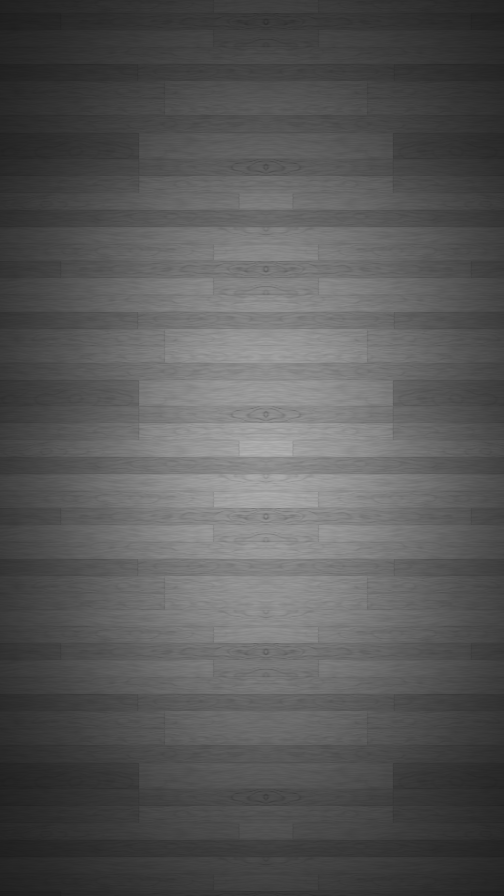
This texture is drawn by a Shadertoy shader. Its source:

```glsl
float hash(vec2 p) {
    return fract(sin(dot(p, vec2(127.1, 311.7))) * 43758.5);
}

// Distance to the nearest scattered cell point
float cellular(vec2 p) {
    vec2 cell = floor(p), local = fract(p);
    float nearest = 2.0;
    for (int j = -1; j <= 1; j++)
        for (int i = -1; i <= 1; i++) {
            vec2 o = vec2(i, j), id = cell + o;
            vec2 point = o + vec2(hash(id), hash(id + 37.0));
            nearest = min(nearest, length(point - local));
        }
    return nearest;
}

// Per row: half width of the middle plank, its tone, tone of the outer planks
const vec3 planks[14] = vec3[14](
    vec3(300, 0.92, 0.92), vec3(109, 0.97, 0.83), vec3(109, 0.91, 0.87),
    vec3(109, 1.02, 0.95), vec3(23, 1.06, 1.01), vec3(300, 0.89, 0.89),
    vec3(300, 1.03, 1.03), vec3(45, 1.05, 1.01), vec3(176, 0.95, 0.92),
    vec3(45, 0.97, 1.03), vec3(300, 1.01, 1.01), vec3(110, 0.90, 0.88),
    vec3(87, 1.01, 0.98), vec3(87, 1.03, 0.99));

// Pointed lens of growth rings; v runs from -1 to 1 across a plank
float rings(float x, float v, float width, float count) {
    float d = abs(x) / width + 0.8 * v * v;
    d += 0.06 * sin(x * 0.19 + v * 2.0) + 0.04 * sin(x * 0.43 - v * 3.0);
    float line = pow(0.5 + 0.5 * sin(d * count), 3.0);
    return line * (1.0 - smoothstep(0.6, 1.5, d));
}

void mainImage(out vec4 fragColor, in vec2 fragCoord) {
    // Canvas spans 432 by 768 units, y pointing down
    vec2 uv = fragCoord / iResolution.xy;
    vec2 p = vec2(uv.x, 1.0 - uv.y) * vec2(432, 768);
    float pixel = 768.0 / iResolution.y;

    // Mirrored floor, repeated down the canvas with one break
    float x = abs(p.x - 228.0);
    float y = mod(p.y - (p.y < 523.0 ? 99.0 : 427.0), 212.0);

    // Plank rows
    float row = 0.0, top = 0.0, height = 15.0;
    if (y >= 37.0) {
        height = 175.0 / 12.0;
        float k = min(floor((y - 37.0) / height), 11.0);
        row = k + 2.0;
        top = 37.0 + k * height;
    } else if (y >= 15.0) {
        row = 1.0;
        top = 15.0;
        height = 22.0;
    }
    vec3 plank = planks[int(row)];
    float outer = smoothstep(-0.5, 0.5, (x - plank.x) / pixel);
    float tone = mix(plank.y, plank.z, outer);
    float v = (y - top) / height * 2.0 - 1.0;

    // Fine fibres, bent by layered sines
    float side = step(plank.x, x);
    float bend = 1.4 * sin(x * 0.035 + row * 2.3) + 0.6 * sin(x * 0.09 + row);
    vec2 fibre = vec2(x, y + bend) + 71.0 * vec2(side, row);
    float grain = cellular(fibre / vec2(13.0, 1.5)) - 0.45;
    grain += 0.6 * (cellular(fibre / vec2(48.0, 3.4) + 9.0) - 0.45);
    tone *= 1.0 - 0.1 * grain;

    // Growth rings: central eyes on some rows, scattered figures on the rest
    float figure;
    if (row == 2.0) {
        figure = rings(x, v, 34.0, 17.0) + 0.4 * rings(x, v, 105.0, 24.0);
    } else if (row == 8.0) {
        figure = 0.8 * rings(x, v, 48.0, 20.0) + 0.7 * rings(x, v, 172.0, 17.0);
    } else if (row == 6.0 || row == 9.0) {
        figure = 0.7 * rings(x, v + (row == 6.0 ? 0.8 : -0.8), 48.0, 17.0);
    } else {
        float middle = 30.0 + 165.0 * hash(vec2(row, 4.0));
        float reach = 45.0 + 70.0 * hash(vec2(row, 8.0));
        float lift = hash(vec2(row, 6.0)) - 0.5;
        figure = 0.45 * rings(x - middle, v + lift, reach, 20.0);
    }
    // Pores break the rings into uneven strokes
    figure *= 0.5 + cellular(fibre / vec2(9.0, 2.5) + 23.0);
    tone *= 1.0 - 0.12 * figure;

    // Faint seams between rows and at plank ends, uneven along their length
    float edge = min(y - top, top + height - y);
    float seam = 1.0 - smoothstep(0.0, 0.5 + pixel, edge);
    seam *= 0.6 + 0.4 * sin(x * 0.05 + row * 1.7);
    float joint = 1.0 - smoothstep(0.0, 0.3 + pixel, abs(x - plank.x));
    tone *= 1.0 - 0.07 * max(seam, joint);

    // Soft pool of light
    vec2 q = (p - vec2(228, 385)) / vec2(208, 338);
    float light = 0.085 + 0.535 * exp(-dot(q, q));
    fragColor = vec4(vec3(light * tone), 1.0);
}
```
